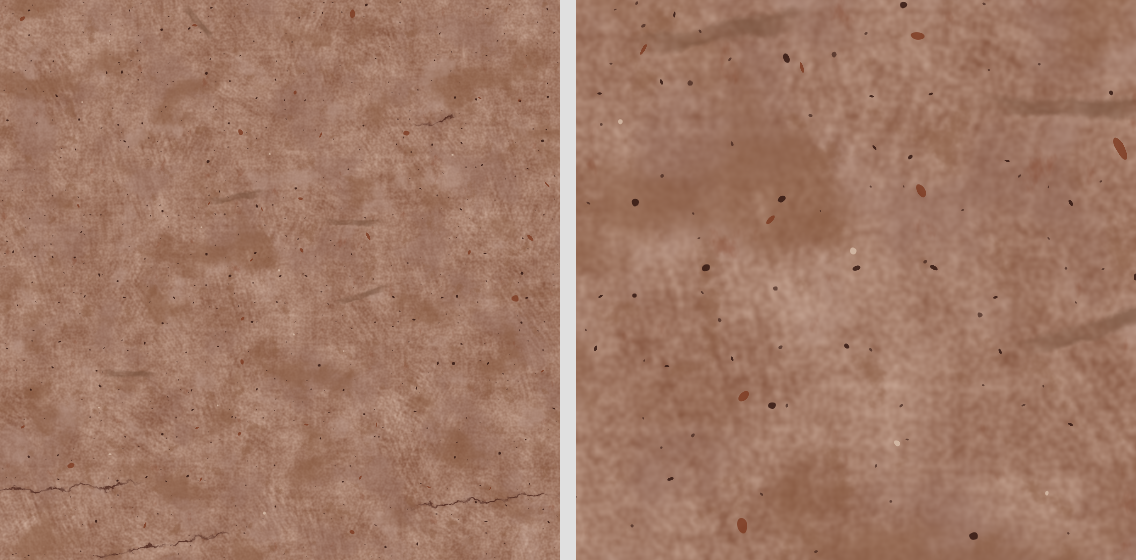
Left: the whole. Right: its middle third, enlarged.
A Shadertoy shader for this texture:

```glsl
const vec3 BASE = vec3(0.645, 0.487, 0.409);
const vec3 TONE_TINT = vec3(0.82, 1.0, 1.04);
const vec3 STAIN = vec3(0.545, 0.365, 0.265);
const vec3 MAUVE = vec3(0.585, 0.430, 0.375);
const vec3 BLOOM = vec3(0.710, 0.580, 0.525);
const vec3 RUST = vec3(0.490, 0.225, 0.125);
const vec3 PIT = vec3(0.200, 0.090, 0.065);
const vec3 CHIP = vec3(0.840, 0.740, 0.660);
const float MOTTLE = 0.075;
const float CLOUD = 0.065;
const float GRAIN = 0.075;
const float WEAVE = 0.040;
const float SCRATCH = 0.075;
const float CRACK_WIDTH = 0.0011;
const float SMEAR_WIDTH = 0.008;

// Each crack: start.xy, end.xy
const vec4 CRACKS[4] = vec4[4](
    vec4(-0.02, 0.123, 0.26, 0.136), vec4(0.72, 0.092, 1.02, 0.120),
    vec4(0.14, 0.002, 0.43, 0.052), vec4(0.74, 0.775, 0.82, 0.794));

// Each smear: centre.xy, angle, half length
const vec4 SMEARS[5] = vec4[5](
    vec4(0.645, 0.472, 0.30, 0.065), vec4(0.420, 0.648, 0.18, 0.065),
    vec4(0.355, 0.960, -0.85, 0.045), vec4(0.630, 0.603, -0.03, 0.070),
    vec4(0.230, 0.332, -0.05, 0.060));

vec2 hash2(vec2 p) {
    vec3 q = fract(vec3(p.xyx) * vec3(0.1031, 0.1030, 0.0973));
    q += dot(q, q.yzx + 33.33);
    return fract((q.xx + q.yz) * q.zy);
}

vec2 gradient(vec2 cell) {
    float a = 6.2832 * hash2(cell).x;
    return vec2(cos(a), sin(a));
}

float noise(vec2 p) {
    vec2 i = floor(p), f = p - i;
    vec2 u = f * f * f * (f * (f * 6.0 - 15.0) + 10.0);
    vec2 e = vec2(1.0, 0.0);
    float low = mix(dot(gradient(i), f), dot(gradient(i + e), f - e), u.x);
    float high = mix(dot(gradient(i + e.yx), f - e.yx), dot(gradient(i + 1.0), f - 1.0), u.x);
    return mix(low, high, u.y);
}

float fbm(vec2 p) {
    float sum = 0.0, amp = 1.0;
    for (int i = 0; i < 5; i++) {
        sum += amp * noise(p);
        p = mat2(1.6, 1.2, -1.2, 1.6) * p + 17.3;
        amp *= 0.55;
    }
    return sum;
}

mat2 rotation(float a) {
    return mat2(cos(a), -sin(a), sin(a), cos(a));
}

// Scattered, randomly turned oval specks, one per grid cell at most
float specks(vec2 uv, float cells, float density, float radius, float stretch, float seed) {
    vec2 cell = floor(uv * cells);
    vec2 pick = hash2(cell + seed), place = hash2(cell + seed + 51.7);
    vec2 d = (fract(uv * cells) - mix(vec2(0.2), vec2(0.8), place)) / cells;
    d = rotation(6.2832 * pick.y) * d;
    d.y *= 1.0 + stretch * place.x;
    float r = radius * mix(0.45, 1.0, place.y * place.y);
    float dist = length(d) + 0.35 * r * noise(uv * 0.9 / radius);
    return step(pick.x, density) * clamp(0.5 + (r - dist) * iResolution.y, 0.0, 1.0);
}

// Fine parallel strokes in patches, along several directions
float scratches(vec2 uv) {
    float sum = 0.0;
    for (int i = 0; i < 4; i++) {
        float k = float(i);
        vec2 p = rotation(-0.95 + 0.5 * k * (k - 1.6)) * uv;
        float patches = smoothstep(0.0, 0.4, noise(uv * 6.0 + 31.0 * k));
        sum += patches * noise(p * vec2(14.0, 190.0) + 9.0 * k);
    }
    return sum;
}

float cracks(vec2 uv) {
    vec2 p = uv + 0.016 * vec2(fbm(uv * 24.0), fbm(uv * 24.0 + 40.0));
    float sum = 0.0, px = 1.0 / iResolution.y;
    for (int i = 0; i < 4; i++) {
        vec2 a = CRACKS[i].xy, b = CRACKS[i].zw - a;
        float t = clamp(dot(p - a, b) / dot(b, b), 0.0, 1.0);
        float d = length(p - a - b * t);
        float fade = smoothstep(0.0, 0.15, t) * smoothstep(1.0, 0.8, t);
        fade *= smoothstep(-0.5, 0.2, noise(uv * 35.0 + 5.0));
        float line = 1.0 - smoothstep(CRACK_WIDTH - 0.5 * px, CRACK_WIDTH + px, d);
        sum += fade * (0.75 * line + 0.25 * exp(-d * 260.0));
    }
    return min(sum, 1.0);
}

float smears(vec2 uv) {
    float sum = 0.0;
    for (int i = 0; i < 5; i++) {
        vec2 p = rotation(SMEARS[i].z) * (uv - SMEARS[i].xy);
        p.y += 0.005 * fbm(uv * 30.0);
        float body = smoothstep(SMEAR_WIDTH, 0.4 * SMEAR_WIDTH, abs(p.y));
        body *= smoothstep(SMEARS[i].w, 0.5 * SMEARS[i].w, abs(p.x));
        sum += body * (0.55 + 0.8 * noise(p * vec2(30.0, 160.0)));
    }
    return clamp(sum, 0.0, 1.0);
}

void mainImage(out vec4 fragColor, in vec2 fragCoord) {
    vec2 uv = fragCoord / iResolution.y;

    // Plaster tone: mottling, grain, weave and strokes
    float tone = MOTTLE * fbm(uv * 9.0) + CLOUD * fbm(uv * 26.0 + 60.0);
    tone += GRAIN * (noise(uv * 230.0) + 0.7 * noise(uv * 120.0 + 8.0));
    tone += WEAVE * (noise(uv * vec2(120.0, 12.0)) + noise(uv * vec2(11.0, 130.0) + 20.0));
    tone += SCRATCH * scratches(uv);
    vec3 color = BASE + tone * TONE_TINT;

    // Stains and pale blooms
    color = mix(color, MAUVE, 0.45 * smoothstep(0.0, 0.5, fbm(uv * 8.0 + 80.0)));
    color = mix(color, STAIN, 0.60 * smoothstep(0.08, 0.6, fbm(uv * vec2(8.0, 10.0) + 120.0)));
    color = mix(color, STAIN, 0.55 * smoothstep(0.25, 0.75, fbm(uv * 28.0 + 150.0)));
    color = mix(color, BLOOM, 0.55 * smoothstep(0.2, 0.75, fbm(uv * 11.0 + 200.0)));
    color = mix(color, RUST, 0.35 * smoothstep(0.48, 0.95, fbm(uv * vec2(34.0, 22.0) + 240.0)));
    color = mix(color, STAIN * 0.82, 0.65 * smears(uv));

    // Cracks, flecks, pits and chips
    color = mix(color, PIT * 1.4, 0.8 * cracks(uv));
    color = mix(color, RUST, 0.8 * specks(uv, 10.0, 0.22, 0.0075, 3.0, 3.0));
    color = mix(color, PIT, 0.85 * specks(uv, 25.0, 0.30, 0.0030, 1.5, 11.0));
    color = mix(color, PIT, 0.60 * specks(uv, 58.0, 0.14, 0.0016, 1.0, 23.0));
    color = mix(color, CHIP, 0.85 * specks(uv, 9.0, 0.14, 0.0028, 0.5, 37.0));

    fragColor = vec4(clamp(color, 0.0, 1.0), 1.0);
}
```
